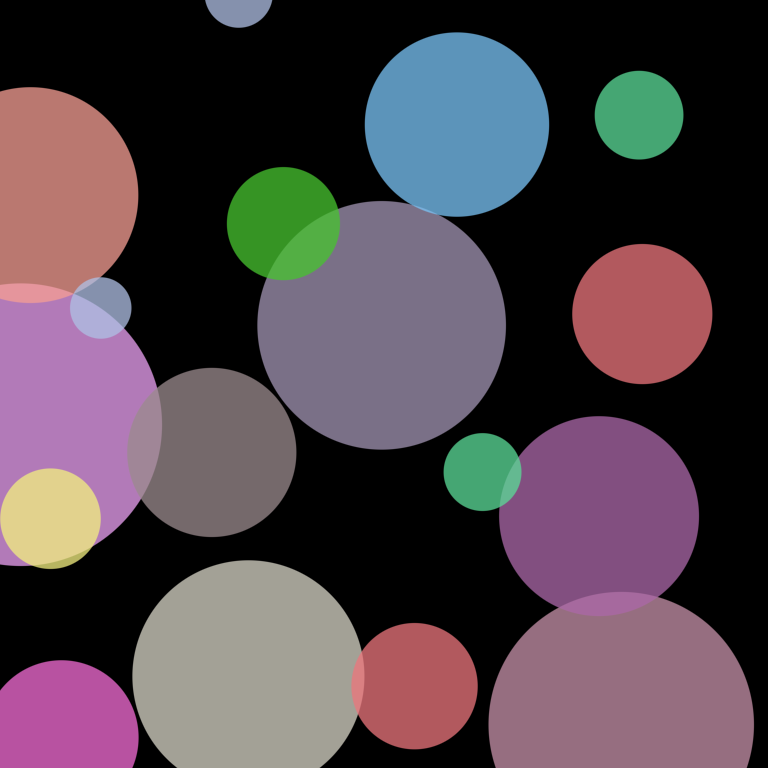
A three.js fragment shader for this background:

```glsl
// Flat translucent discs of many sizes and colours scattered on black.
// A low-discrepancy sequence with a sine wobble spreads the centres; discs
// are laid from largest to smallest, each letting some of the layer below through.
varying vec2 vUv;

const float DISC_COUNT = 17.0;
const float MIN_RADIUS = 0.040;
const float MAX_RADIUS = 0.184;
const float SIZE_CURVE = 1.25;   // above 1 favours small discs
const float OPACITY = 0.76;
const float EDGE = 0.001;        // half width of the smoothed rim
const vec2 FIRST_CENTRE = vec2(0.027, 0.447);
const vec2 SPREAD_STEP = vec2(0.7549, 0.5698);
const vec2 WOBBLE_RATE = vec2(2.4, 1.7);
const float WOBBLE = 0.04;

// Disc colours as they appear on black
const vec3 ORCHID  = vec3(0.70, 0.48, 0.72);
const vec3 MAUVE   = vec3(0.59, 0.43, 0.50);
const vec3 SLATE   = vec3(0.48, 0.44, 0.53);
const vec3 BONE    = vec3(0.64, 0.63, 0.59);
const vec3 SALMON  = vec3(0.73, 0.47, 0.44);
const vec3 PLUM    = vec3(0.51, 0.31, 0.50);
const vec3 BLUE    = vec3(0.36, 0.58, 0.73);
const vec3 GREY    = vec3(0.46, 0.41, 0.42);
const vec3 MAGENTA = vec3(0.72, 0.32, 0.63);
const vec3 RED     = vec3(0.70, 0.35, 0.37);
const vec3 GREEN   = vec3(0.21, 0.58, 0.14);
const vec3 YELLOW  = vec3(0.72, 0.71, 0.38);
const vec3 MINT    = vec3(0.27, 0.65, 0.45);
const vec3 STEEL   = vec3(0.52, 0.57, 0.68);

// Colour by size order: muted tones for large discs, vivid for small ones
vec3 discColour(float order) {
  if (order < 0.5) return ORCHID;
  if (order < 1.5) return MAUVE;
  if (order < 2.5) return SLATE;
  if (order < 3.5) return BONE;
  if (order < 4.5) return SALMON;
  if (order < 5.5) return PLUM;
  if (order < 6.5) return BLUE;
  if (order < 7.5) return GREY;
  if (order < 8.5) return MAGENTA;
  if (order < 10.5) return RED;
  if (order < 11.5) return GREEN;
  if (order < 12.5) return YELLOW;
  if (order < 14.5) return MINT;
  return STEEL;
}

vec2 discCentre(float order) {
  return fract(FIRST_CENTRE + SPREAD_STEP * order) + WOBBLE * sin(WOBBLE_RATE * order);
}

float discRadius(float order) {
  float size = 1.0 - order / (DISC_COUNT - 1.0);
  return mix(MIN_RADIUS, MAX_RADIUS, pow(size, SIZE_CURVE));
}

void main() {
  vec3 colour = vec3(0.0);
  for (float order = 0.0; order < DISC_COUNT; order += 1.0) {
    float rim = distance(vUv, discCentre(order)) - discRadius(order);
    float cover = 1.0 - smoothstep(-EDGE, EDGE, rim);
    // Premultiplied "over" blend
    colour = discColour(order) * cover + colour * (1.0 - OPACITY * cover);
  }
  gl_FragColor = vec4(min(colour, 1.0), 1.0);
}
```
